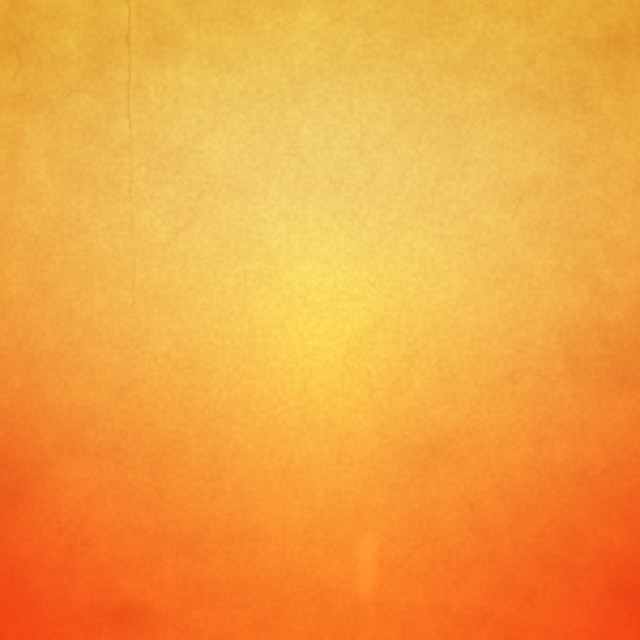
A Shadertoy shader for this background:

```glsl
// Aged parchment glowing from amber down to red-orange, with a bright yellow heart.
// Two smooth vertical colour ramps are blended from the middle to the sides,
// then gradient noise adds stains, creases and paper grain.

const vec3 STAIN_TINT = vec3(0.25, 1.0, 1.45);  // how strongly a stain absorbs r, g, b

// Colour stops, evenly spaced from the bottom to the top
const vec3 MIDDLE_STOPS[5] = vec3[5](
    vec3(0.97, 0.43, 0.11), vec3(0.98, 0.64, 0.22), vec3(0.97, 0.83, 0.38),
    vec3(0.95, 0.83, 0.47), vec3(0.91, 0.71, 0.25));
const vec3 SIDE_STOPS[5] = vec3[5](
    vec3(0.95, 0.24, 0.07), vec3(0.95, 0.41, 0.12), vec3(0.94, 0.61, 0.22),
    vec3(0.93, 0.68, 0.27), vec3(0.89, 0.65, 0.18));

vec2 randomGradient(vec2 cell) {
    vec3 h = fract(cell.xyx * vec3(0.1031, 0.1030, 0.0973));
    h += dot(h, h.yzx + 33.33);
    float angle = 6.2832 * fract((h.x + h.y) * h.z);
    return vec2(cos(angle), sin(angle));
}

float gradientNoise(vec2 p) {
    vec2 i = floor(p), f = fract(p);
    vec2 u = f * f * f * (f * (f * 6.0 - 15.0) + 10.0);
    float a = dot(randomGradient(i), f);
    float b = dot(randomGradient(i + vec2(1, 0)), f - vec2(1, 0));
    float c = dot(randomGradient(i + vec2(0, 1)), f - vec2(0, 1));
    float d = dot(randomGradient(i + vec2(1, 1)), f - vec2(1, 1));
    return mix(mix(a, b, u.x), mix(c, d, u.x), u.y);
}

float fbm(vec2 p, int octaves) {
    float sum = 0.0, amplitude = 0.5;
    for (int i = 0; i < octaves; i++) {
        sum += amplitude * gradientNoise(p);
        p = mat2(1.6, 1.2, -1.2, 1.6) * p + 17.3;
        amplitude *= 0.55;
    }
    return sum;
}

// Quadratic spline through evenly spaced stops
vec3 ramp(float t, vec3 stops[5]) {
    vec3 sum = vec3(0.0);
    float total = 0.0;
    for (int i = 0; i < 5; i++) {
        float d = abs(t * 4.0 - float(i));
        float tail = max(1.5 - d, 0.0);
        float weight = d < 0.5 ? 0.75 - d * d : 0.5 * tail * tail;
        sum += weight * stops[i];
        total += weight;
    }
    return sum / total;
}

float blob(vec2 p, vec2 centre, vec2 radius) {
    vec2 q = (p - centre) / radius;
    return exp(-dot(q, q));
}

float scratch(vec2 p, vec2 a, vec2 b, float width) {
    vec2 ab = b - a;
    float along = clamp(dot(p - a, ab) / dot(ab, ab), 0.0, 1.0);
    return 1.0 - smoothstep(0.0, width, length(p - a - ab * along));
}

// Thin broken lines where warped noise crosses zero
float creases(vec2 p, float scale, float seed) {
    vec2 q = p * scale + seed;
    float line = abs(gradientNoise(q + 0.8 * fbm(q * 2.5, 3)));
    float presence = smoothstep(0.08, 0.35, gradientNoise(q * 0.9 + 41.0));
    return (1.0 - smoothstep(0.0, 0.05, line)) * presence;
}

vec3 stain(vec3 colour, float amount) {
    return colour * (1.0 - amount * STAIN_TINT);
}

void mainImage(out vec4 fragColor, in vec2 fragCoord) {
    vec2 p = fragCoord / iResolution.xy;
    float cloud = fbm(p * 5.0 + 3.0, 5);
    float mottle = fbm(p * 22.0 + 9.0, 4);
    vec2 rough = p + 0.012 * vec2(mottle, fbm(p * 24.0 + 60.0, 3));

    // Base light: bright middle, deeper sides
    float side = pow(abs(2.0 * p.x - 1.0), 1.45);
    float height = clamp(p.y + 0.025 * cloud, 0.0, 1.0);
    vec3 colour = mix(ramp(height, MIDDLE_STOPS), ramp(height, SIDE_STOPS), side);
    colour += vec3(0.015, 0.035, -0.025) * blob(p, vec2(0.52, 0.49), vec2(0.13, 0.14));

    // Broad stains near the rim and corners
    float stains = 0.09 * blob(rough, vec2(0.97, 0.92), vec2(0.09, 0.06));
    stains += 0.10 * blob(rough, vec2(0.96, 0.43), vec2(0.07, 0.05));
    stains += 0.06 * blob(rough, vec2(0.69, 0.30), vec2(0.06, 0.04));
    stains += 0.12 * blob(rough, vec2(0.19, 0.04), vec2(0.05, 0.025));
    stains += 0.10 * blob(rough, vec2(0.02, 0.25), vec2(0.05, 0.06));
    stains += 0.08 * blob(rough, vec2(0.98, 0.08), vec2(0.07, 0.07));
    colour = stain(colour, stains);

    // Mottling, stronger away from the heart
    float wear = smoothstep(0.1, 0.65, length(p - vec2(0.5, 0.55)));
    colour = stain(colour, mix(0.05, 0.15, wear) * cloud + mix(0.04, 0.13, wear) * mottle);

    // Creases and scratches
    float lines = 0.05 * creases(p, 7.0, 2.0) + 0.04 * creases(p, 13.0, 30.0);
    lines += 0.11 * scratch(rough, vec2(0.201, 0.80), vec2(0.199, 1.02), 0.004);
    lines += 0.05 * scratch(rough, vec2(0.207, 0.52), vec2(0.203, 0.80), 0.004);
    lines += 0.08 * scratch(rough, vec2(0.797, 0.65), vec2(0.822, 0.70), 0.003);
    colour = stain(colour, lines * (0.6 + 0.4 * wear));

    // Pale drip near the foot
    float drip = scratch(rough, vec2(0.567, 0.08), vec2(0.575, 0.15), 0.028);
    drip += 0.35 * scratch(rough, vec2(0.57, 0.0), vec2(0.59, 0.23), 0.02);
    colour = stain(colour, -0.10 * drip);

    // Paper grain
    colour = stain(colour, 0.055 * gradientNoise(p * 150.0) + 0.04 * gradientNoise(p * 85.0));
    fragColor = vec4(clamp(colour, 0.0, 1.0), 1.0);
}
```
